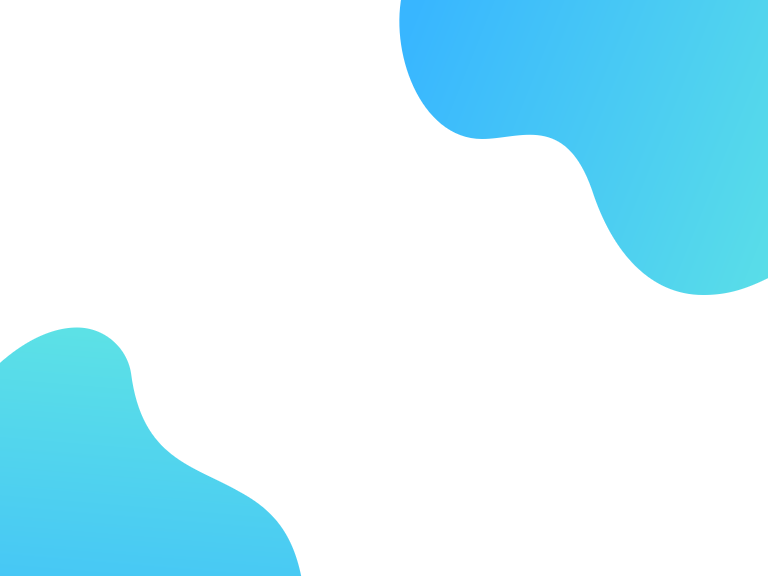
A WebGL 1 fragment shader for this background:

```glsl
precision highp float;
// Two liquid blobs with blue-to-turquoise gradients in opposite corners of a white page.
// Each outline is a chain of cubic curves cut into short segments; the nearest segment
// gives the distance, and the parity of crossings along a vertical ray gives the side.

uniform vec2 u_resolution;

const vec2 PAGE = vec2(7.68, 5.76);
const vec3 BLUE = vec3(0.22, 0.714, 1.0);
const vec3 TURQUOISE = vec3(0.361, 0.882, 0.902);

vec2 cubic(vec2 a, vec2 b, vec2 c, vec2 d, float t) {
  vec2 ab = mix(a, b, t), bc = mix(b, c, t), cd = mix(c, d, t);
  return mix(mix(ab, bc, t), mix(bc, cd, t), t);
}

// Adds one curve to the outline: x holds the distance, y the side (-1 is inside).
void addCurve(inout vec2 outline, vec2 p, vec2 a, vec2 b, vec2 c, vec2 d) {
  vec2 start = a;
  for (int i = 1; i <= 32; i++) {
    vec2 end = cubic(a, b, c, d, float(i) * 0.03125);
    vec2 edge = end - start, offset = p - start;
    float along = clamp(dot(offset, edge) / dot(edge, edge), 0.0, 1.0);
    outline.x = min(outline.x, length(offset - edge * along));
    if ((start.x > p.x) != (end.x > p.x) && offset.y < edge.y * offset.x / edge.x)
      outline.y = -outline.y;
    start = end;
  }
}

// Measured downwards from the top edge.
float upperBlob(vec2 p) {
  vec2 outline = vec2(100.0, 1.0);
  addCurve(outline, p, vec2(4.03, -0.1), vec2(3.88, 0.5), vec2(4.2, 1.39), vec2(4.82, 1.39));
  addCurve(outline, p, vec2(4.82, 1.39), vec2(5.2, 1.39), vec2(5.65, 1.13), vec2(5.92, 1.9));
  addCurve(outline, p, vec2(5.92, 1.9), vec2(6.12, 2.52), vec2(6.5, 2.95), vec2(7.03, 2.95));
  addCurve(outline, p, vec2(7.03, 2.95), vec2(7.3, 2.95), vec2(7.5, 2.88), vec2(7.8, 2.72));
  return outline.x * outline.y;
}

// Measured upwards from the bottom edge.
float lowerBlob(vec2 p) {
  vec2 outline = vec2(100.0, 1.0);
  addCurve(outline, p, vec2(-0.2, 1.93), vec2(0.1, 2.27), vec2(0.45, 2.485), vec2(0.77, 2.485));
  addCurve(outline, p, vec2(0.77, 2.485), vec2(1.05, 2.485), vec2(1.27, 2.28), vec2(1.31, 2.03));
  addCurve(outline, p, vec2(1.31, 2.03), vec2(1.42, 1.17), vec2(1.93, 1.11), vec2(2.4, 0.84));
  addCurve(outline, p, vec2(2.4, 0.84), vec2(2.75, 0.65), vec2(2.95, 0.4), vec2(3.03, -0.1));
  return outline.x * outline.y;
}

float coverage(float dist) {
  float pixel = PAGE.y / u_resolution.y;
  return clamp(0.5 - dist / pixel, 0.0, 1.0);
}

vec3 gradient(float t) {
  return mix(BLUE, TURQUOISE, clamp(t, 0.0, 1.0));
}

void main() {
  vec2 fromBottom = gl_FragCoord.xy / u_resolution * PAGE;
  vec2 fromTop = vec2(fromBottom.x, PAGE.y - fromBottom.y);

  vec3 upperColor = gradient(dot(fromTop - vec2(4.2, 0.0), vec2(0.2, 0.08)));
  vec3 lowerColor = gradient(0.4 + dot(fromBottom, vec2(0.02, 0.24)));

  vec3 color = vec3(1.0);
  color = mix(color, upperColor, coverage(upperBlob(fromTop)));
  color = mix(color, lowerColor, coverage(lowerBlob(fromBottom)));
  gl_FragColor = vec4(color, 1.0);
}
```
